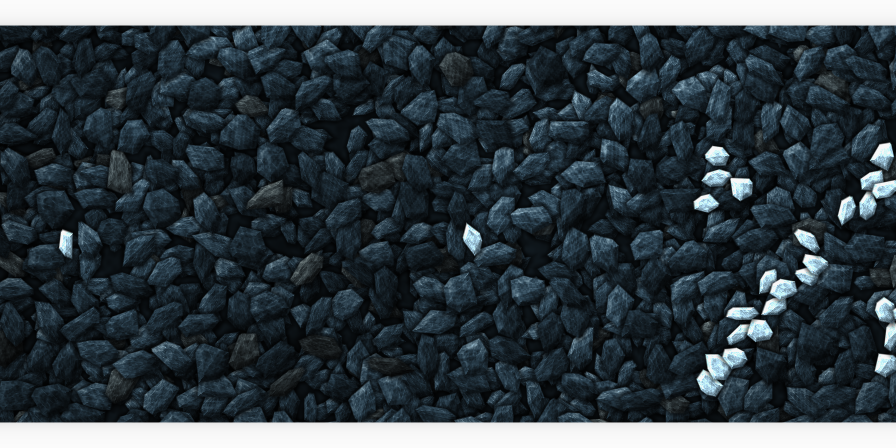
This texture is drawn by a WebGL 1 fragment shader. Its source:

```glsl
precision highp float;
// A bed of dark blue-grey crushed stone between two pale horizontal margins.
// Layers of jittered cells each hold one faceted convex stone with a soft shadow;
// a last layer scatters pale stones in a loose drift on the right.
uniform vec2 u_resolution;

const float TAU = 6.2831853;
const float MARGIN = 0.057;
const vec2 LIGHT = vec2(-0.55, 0.83);

float hash(vec2 p) {
  return fract(sin(dot(p, vec2(127.1, 311.7))) * 43758.5453);
}

float noise(vec2 p) {
  vec2 i = floor(p), f = fract(p);
  f = f * f * (3.0 - 2.0 * f);
  float low = mix(hash(i), hash(i + vec2(1.0, 0.0)), f.x);
  float high = mix(hash(i + vec2(0.0, 1.0)), hash(i + vec2(1.0, 1.0)), f.x);
  return mix(low, high, f.y);
}

mat2 rotation(float a) {
  float c = cos(a), s = sin(a);
  return mat2(c, -s, s, c);
}

float segmentDistance(vec2 p, vec2 a, vec2 b) {
  vec2 ab = b - a;
  return length(p - a - ab * clamp(dot(p - a, ab) / dot(ab, ab), 0.0, 1.0));
}

// Chance of finding a pale stone at p
float paleDrift(vec2 p) {
  float trail = 1.0 - smoothstep(0.025, 0.05, segmentDistance(p, vec2(1.58, 0.16), vec2(2.0, 0.65)));
  float clump = 1.0 - smoothstep(0.6, 1.15, length((p - vec2(1.65, 0.63)) / vec2(0.11, 0.16)));
  float side = 1.0 - smoothstep(0.04, 0.08, length(p - vec2(1.98, 0.30)));
  return max(trail * 0.95, max(clump * 0.6, side * 0.8));
}

// Brightness to stone colour: blue when dark, greyer when light
vec3 stoneColour(float lum, float warmth) {
  vec3 tint = mix(vec3(0.66, 1.0, 1.23), vec3(0.80, 1.0, 1.11), smoothstep(0.18, 0.5, lum));
  tint = mix(tint, vec3(0.95, 1.0, 0.95), warmth);
  return min(lum * tint, vec3(0.97));
}

// Mineral mottling with thin bright veins, around 1
float mineral(vec2 q) {
  float mottle = 0.55 * noise(q * 5.0) + 0.45 * noise(q * 13.0);
  float vein = 1.0 - abs(2.0 * noise(q * vec2(4.0, 7.0) + 9.0) - 1.0);
  return 0.5 + 0.85 * mottle + 0.4 * pow(vein, 8.0) + 0.35 * (noise(q * 27.0) - 0.5);
}

// Convex outline: xy is the normal of the nearest side, z the signed distance
vec3 outline(vec2 q, vec2 id) {
  vec3 nearest = vec3(0.0, 0.0, -9.0);
  for (int i = 0; i < 7; i++) {
    float k = float(i);
    float a = (k + 0.8 * hash(id + k * 1.7)) * TAU / 7.0;
    vec2 n = vec2(cos(a), sin(a));
    float d = dot(q, n) - mix(0.36, 0.56, hash(id + k * 2.3 + 5.0));
    if (d > nearest.z) nearest = vec3(n, d);
  }
  return nearest;
}

// Lays one layer of stones over the colour below
vec3 layStones(vec3 colour, vec2 p, float cell, float seed, float gain, float pale) {
  float aa = 0.8 / u_resolution.y;
  vec2 home = floor(p / cell);
  for (int y = -1; y <= 1; y++) {
    for (int x = -1; x <= 1; x++) {
      vec2 grid = home + vec2(float(x), float(y));
      vec2 id = grid + seed * 17.3;
      vec2 centre = (grid + 0.5 + 0.7 * (vec2(hash(id), hash(id + 3.1)) - 0.5)) * cell;
      float chance = mix(0.82, paleDrift(centre), pale);
      mat2 turn = rotation(TAU * hash(id + 7.7));
      float stretch = mix(1.05, 1.8, hash(id + 11.9));
      vec2 q = turn * (p - centre) / cell * vec2(0.9, stretch);
      if (hash(id + 23.3) > chance || length(q) > 1.1) continue;

      vec3 side = outline(q, id);
      float d = side.z * cell / stretch;
      colour *= mix(0.4, 1.0, smoothstep(-0.002, 0.011, d));
      if (d > aa) continue;

      // Bevelled sides, one broken top face and a worn bright edge
      vec2 lamp = turn * LIGHT;
      float bevel = smoothstep(-0.20, -0.13, side.z);
      float cutAngle = TAU * hash(id + 31.0);
      vec2 cut = vec2(cos(cutAngle), sin(cutAngle));
      float face = smoothstep(-0.03, 0.03, dot(q, cut) - 0.05) - 0.5;
      float shade = 1.0 + 0.48 * bevel * dot(side.xy, lamp);
      shade += 0.4 * face * dot(cut, lamp);
      shade += 0.2 * bevel * (1.0 - smoothstep(-0.15, -0.08, side.z));
      float tone = mix(0.58, 1.38, hash(id + 41.0));
      tone = mix(tone, 0.9 + 0.2 * tone, pale);
      float grain = mix(mineral(q + id * 3.7), 1.0, 0.45 * pale);
      float warmth = 0.6 * step(0.91, hash(id + 53.0)) * (1.0 - pale);
      vec3 stone = stoneColour(gain * tone * shade * grain, warmth);
      colour = mix(colour, stone, 1.0 - smoothstep(-aa, aa, d));
    }
  }
  return colour;
}

void main() {
  vec2 p = gl_FragCoord.xy / u_resolution.y;
  vec3 colour = stoneColour(0.05 + 0.04 * noise(p * 70.0), 0.0);
  for (int i = 0; i < 4; i++) {
    float k = float(i);
    colour = layStones(colour, p, 0.056 + 0.009 * k, k + 1.0, 0.19, 0.0);
  }
  colour *= 0.82 + 0.36 * noise(p * vec2(3.5, 2.0) + 4.0);
  colour = layStones(colour, p, 0.056, 8.0, 0.80, 1.0);

  // Pale margins, softly shaded where they meet the stones
  float inside = min(p.y, 1.0 - p.y) - MARGIN;
  float edge = 0.7 / u_resolution.y;
  vec3 margin = vec3(0.985 - 0.085 * exp(min(inside, 0.0) / 0.014));
  colour = mix(margin, colour, smoothstep(-edge, edge, inside));
  gl_FragColor = vec4(colour, 1.0);
}
```
